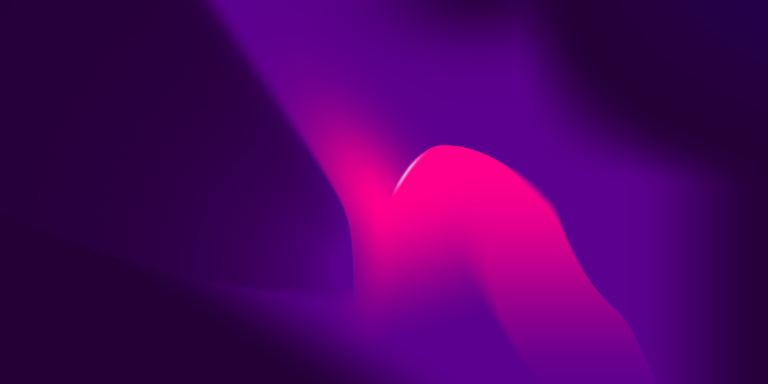
This background is drawn by a Shadertoy shader. Its source:

```glsl
// Overlapping silk-like folds in violet with a hot pink glow in the valley.
// Each fold is a curve with a soft mask; gradients shade the cloth from back to front.
// Coordinates run over x 0..2 and y 0..1 from the lower left.

const vec3 NIGHT  = vec3(0.14, 0.0, 0.215);
const vec3 VIOLET = vec3(0.36, 0.0, 0.56);
const vec3 PINK   = vec3(1.0, 0.0, 0.55);

float smoothMin(float a, float b, float k) {
    float t = clamp(0.5 + 0.5 * (b - a) / k, 0.0, 1.0);
    return mix(b, a, t) - k * t * (1.0 - t);
}

// Height of the hill: lopsided cap running into a long exponential tail
float hillHeight(float x) {
    float dx = x - 1.154;
    float cap = 0.622 - (dx < 0.0 ? 7.3 : 2.0) * dx * dx;
    float tail = 0.09 + 0.13 * exp(8.0 * (1.576 - x));
    return smoothMin(cap, tail, 0.03);
}

// Right border of the left sheet: a slanted line bending to vertical
float sheetBorder(float y) {
    float d = y - 0.44;
    return 0.925 - 0.333 * (d + sqrt(d * d + 0.005));
}

// Distant cloth with three shadows and the slanted valley glow
vec3 backCloth(vec2 p, vec3 base) {
    vec2 corner = max(p - vec2(1.3, 0.48), 0.0);
    float cornerShade = smoothstep(0.12, 0.31, sqrt(corner.x * corner.y));
    float sideShade = smoothstep(1.62, 2.02, p.x);
    vec2 top = (p - vec2(1.25, 1.02)) / vec2(0.25, 0.13);
    float topShade = 0.85 * exp(-dot(top, top));
    float light = (1.0 - cornerShade) * (1.0 - sideShade) * (1.0 - topShade);
    vec3 col = mix(NIGHT, base, light);
    col.b += 0.07 * smoothstep(0.3, 0.6, sqrt(corner.x * corner.y));

    vec2 o = p - vec2(1.0, 0.45);
    vec2 g = vec2(dot(o, vec2(-0.56, 0.83)) / 0.27, dot(o, vec2(0.83, 0.56)) / 0.11);
    return mix(col, PINK, exp(-dot(g, g)));
}

// Hill cloth: two gradients meeting at an inner crease
vec3 hillCloth(vec2 p, vec3 base) {
    float leftGlow = smoothstep(0.08, 0.48, p.y - 0.3 * (p.x - 1.0))
                   * smoothstep(0.8, 1.0, p.x);
    float rightGlow = smoothstep(-0.05, 0.58, p.y);
    float d = 0.44 - p.y;
    float crease = 1.205 + 0.15 * d + 0.7 * d * d;
    float soft = mix(0.015, 0.06, smoothstep(0.1, 0.45, p.y));
    float side = smoothstep(-soft, soft, p.x - crease);
    return mix(base, PINK, mix(leftGlow, rightGlow, side));
}

void mainImage(out vec4 fragColor, in vec2 fragCoord) {
    vec2 p = fragCoord / iResolution.xy * vec2(2.0, 1.0);
    float aa = 1.0 / iResolution.y;

    // Violet ground, falling to night at the lower left
    float ground = smoothstep(0.42, 0.66, dot(p, vec2(0.54, 0.84)));
    vec3 base = mix(NIGHT, VIOLET, ground);
    vec3 col = backCloth(p, base);

    // Hill: crisp along the ridge, dissolving into the valley on the left
    float h = hillHeight(p.x);
    float slope = (hillHeight(p.x + 0.002) - hillHeight(p.x - 0.002)) / 0.004;
    float ridge = (h - p.y) / sqrt(1.0 + slope * slope);
    float leftSide = 1.0 - smoothstep(1.1, 1.154, p.x);
    float blurSpot = (p.x - 1.4) / 0.06;
    float blur = aa + 0.012 * exp(-blurSpot * blurSpot)
               + 0.1 * leftSide * (1.0 - smoothstep(0.36, 0.5, p.y));
    col = mix(col, hillCloth(p, base), smoothstep(-blur, blur, ridge));

    // Thin gleam on the steep flank
    float gleam = (ridge - 0.003) / 0.0045;
    float span = smoothstep(0.485, 0.54, p.y) * (1.0 - smoothstep(0.56, 0.612, p.y));
    col = mix(col, vec3(1.0, 0.75, 0.95), 0.85 * leftSide * span * exp(-gleam * gleam));

    // Left sheet: lit toward its tip and faintly along its border
    float inset = 0.84 * (sheetBorder(p.y) - p.x);
    float lift = p.y - 0.232 - 0.273 * (0.9 - p.x) * (0.9 - p.x);
    float tipLight = exp(-distance(p, vec2(0.9, 0.3)) / 0.28);
    float rimLight = 0.35 * exp(-max(inset, 0.0) / 0.03);
    vec3 sheet = mix(NIGHT, VIOLET, min(tipLight + rimLight, 1.0));
    float edgeSoft = aa + 0.03 * smoothstep(0.35, 1.0, p.y);
    float liftSoft = aa + 0.03 * smoothstep(0.5, 0.9, p.x);
    float mask = smoothstep(-edgeSoft, edgeSoft, inset)
               * smoothstep(-liftSoft, liftSoft, lift);
    col = mix(col, sheet, mask);

    fragColor = vec4(col, 1.0);
}
```
